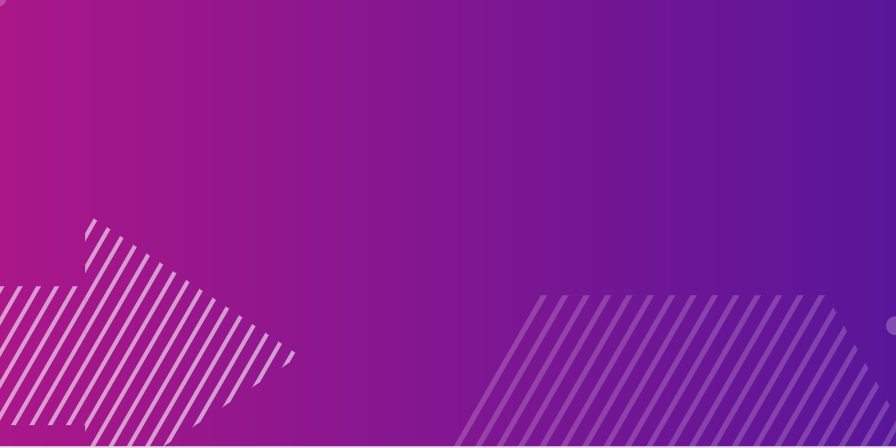
A Shadertoy shader for this background:

```glsl
// A magenta to violet gradient carrying two hatched shapes, an arrow and a slab.
// Each shape is a signed distance field intersected with repeated slanted bars.
// Units are canvas heights, with the origin at the lower left.
#define LEFT_COLOR  vec3(0.665, 0.092, 0.535)
#define RIGHT_COLOR vec3(0.350, 0.085, 0.600)
#define INK_COLOR   vec3(1.0, 0.95, 1.0)
#define ARROW_ALPHA 0.60
#define SLAB_ALPHA  0.20
#define DOT_ALPHA   0.24
#define ARROW_PITCH 0.0408
#define SLAB_PITCH  0.0477
#define SLANT       0.577
#define RULE_HEIGHT 0.004

// Antialiased coverage of a signed distance, negative inside
float cover(float d) {
    return clamp(0.5 - d * iResolution.y, 0.0, 1.0);
}

// Distance to bars leaning right, spaced horizontally by pitch
float barsDistance(vec2 p, float start, float pitch, float halfWidth) {
    float u = p.x - SLANT * p.y - start;
    float offset = abs(mod(u + 0.5 * pitch, pitch) - 0.5 * pitch);
    return (offset - halfWidth) * inversesqrt(1.0 + SLANT * SLANT);
}

// Arrow pointing right: a stem from the left edge and a triangular head
float arrowDistance(vec2 p) {
    const vec2 tip = vec2(0.669, 0.206);
    const float headLeft = 0.190;
    const float stemHalfHeight = 0.155;
    vec2 q = vec2(p.x - tip.x, abs(p.y - tip.y));
    float head = max(headLeft - p.x, dot(q, normalize(vec2(0.667, 1.0))));
    float stem = max(p.x - headLeft, q.y - stemHalfHeight);
    return min(head, stem);
}

// Slab with a flat top and two sloping sides, open at the bottom
float slabDistance(vec2 p) {
    const float top = 0.341;
    float norm = inversesqrt(1.0 + SLANT * SLANT);
    float leftSide = (1.009 - (p.x - SLANT * p.y)) * norm;
    float rightSide = (p.x + SLANT * p.y - 2.041) * norm;
    return max(p.y - top, max(leftSide, rightSide));
}

void mainImage(out vec4 fragColor, in vec2 fragCoord) {
    vec2 p = fragCoord / iResolution.y;
    float aspect = iResolution.x / iResolution.y;

    // Background gradient
    vec3 color = mix(LEFT_COLOR, RIGHT_COLOR, p.x / aspect);

    // Hatched arrow and slab
    float arrow = max(arrowDistance(p), barsDistance(p, -0.0812, ARROW_PITCH, 0.0054));
    float slab = max(slabDistance(p), barsDistance(p, 1.0177, SLAB_PITCH, 0.0070));
    color = mix(color, INK_COLOR, ARROW_ALPHA * cover(arrow));
    color = mix(color, INK_COLOR, SLAB_ALPHA * cover(slab));

    // Dots cut off by the canvas border
    float dots = min(length(p - vec2(1.999, 0.273)) - 0.021,
                     length(p - vec2(-0.006, 1.006)) - 0.021);
    color = mix(color, INK_COLOR, DOT_ALPHA * cover(dots));

    // Pale rule along the bottom
    color = mix(color, vec3(0.90, 0.87, 0.92), cover(p.y - RULE_HEIGHT));

    fragColor = vec4(color, 1.0);
}
```
